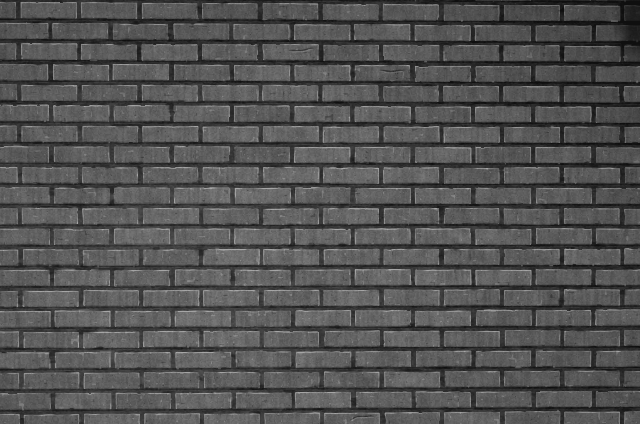
Reproduce this texture procedurally as a Shadertoy shader.

```glsl
float hash(vec2 p) {
    vec3 q = fract(vec3(p.xyx) * 0.1031);
    q += dot(q, q.yzx + 33.33);
    return fract((q.x + q.y) * q.z);
}

float noise(vec2 p) {
    vec2 i = floor(p), f = fract(p);
    f = f * f * (3.0 - 2.0 * f);
    return mix(mix(hash(i), hash(i + vec2(1, 0)), f.x),
               mix(hash(i + vec2(0, 1)), hash(i + vec2(1, 1)), f.x), f.y);
}

float fbm(vec2 p) {
    float sum = 0.0, amp = 0.5;
    for (int i = 0; i < 4; i++) {
        sum += amp * noise(p);
        p = p * 2.03 + 17.1;
        amp *= 0.5;
    }
    return sum / 0.9375;
}

float roundBox(vec2 p, vec2 halfSize, float radius) {
    vec2 q = abs(p) - halfSize + radius;
    return length(max(q, 0.0)) + min(max(q.x, q.y), 0.0) - radius;
}

void mainImage(out vec4 fragColor, in vec2 fragCoord) {
    vec2 uv = fragCoord / iResolution.xy;
    uv.y = 1.0 - uv.y;
    float aa = 20.8 / iResolution.y;

    // Running bond, with courses that tilt slightly across the wall
    float course = uv.y * mix(20.57, 20.9, uv.x) + mix(0.01, -0.16, uv.x);
    float row = floor(course);
    float along = uv.x * 10.6 - 0.306 - 0.055 * uv.y * (1.0 - uv.x);
    along -= 0.525 * mod(row, 2.0);
    vec2 id = vec2(floor(along), row) + 40.0;

    // Lengths below are in course heights
    vec2 wall = vec2(along * 2.965, course) + 60.0;
    vec2 local = (fract(vec2(along, course)) - 0.5) * vec2(2.965, 1.0);
    float tone = hash(id), wear = hash(id + 91.0);

    // Brick outline: small misplacement, tilt and slightly ragged edges
    vec2 p = local - 0.04 * (vec2(hash(id + 13.0), hash(id + 29.0)) - 0.5);
    p.y += p.x * 0.015 * (hash(id + 53.0) - 0.5);
    p += 0.025 * (vec2(noise(wall * 4.0), noise(wall * 4.0 + 31.0)) - 0.5);
    vec2 halfSize = vec2(1.375 + 0.02 * (tone - 0.5), 0.393 + 0.015 * (wear - 0.5));
    float chips = smoothstep(0.74, 0.9, noise(wall * 3.3 + 9.0)) * wear;
    float d = roundBox(p, halfSize, 0.05) + 0.06 * chips;
    float brick = 1.0 - smoothstep(-0.5 * aa, 0.5 * aa, d);

    // Overall light, dimmer at the borders and the upper right
    vec2 away = (uv - vec2(0.42, 0.62)) * vec2(1.0, 0.85);
    float light = 1.05 - 0.5 * dot(away, away);
    light -= 0.1 * smoothstep(0.55, 1.0, uv.x) * smoothstep(0.6, 0.0, uv.y);
    float corner = smoothstep(0.955, 0.99, uv.x + 0.02 * (fbm(wall) - 0.5))
                 * smoothstep(0.17, 0.08, uv.y);

    // Brick face: vertical drag marks, blotches, fine grain, rare pits and bumps
    float face = 0.385 + 0.045 * (tone - 0.5);
    face += 0.06 * (noise(wall * vec2(9.0, 0.9)) - 0.5);
    face += 0.09 * (fbm(wall * vec2(1.3, 2.0)) - 0.5);
    face += 0.07 * (noise(wall * 17.0) - 0.5);
    face -= 0.08 * smoothstep(0.88, 0.98, noise(wall * vec2(6.0, 8.0) + 5.0));
    face += 0.1 * smoothstep(0.87, 0.97, noise(wall * 6.0 + 71.0));

    // Rare crease with a lit lower lip
    float crease = p.y + 0.12 - 0.22 * (noise(vec2(wall.x * 1.8, id.y)) - 0.5);
    float creased = step(0.98, hash(id + 67.0)) * smoothstep(-0.2, 0.1, p.x)
                  * smoothstep(1.2, 0.9, p.x);
    face += creased * (0.12 * exp(-pow((crease - 0.05) / 0.04, 2.0))
                     - 0.18 * exp(-pow(crease / 0.04, 2.0)));

    // Thin bright arris, broken along its length; shaded lower edge
    float rim = smoothstep(-0.085, -0.035, d);
    float top = smoothstep(0.26, 0.36, -p.y);
    float side = smoothstep(1.27, 1.34, abs(p.x));
    float broken = smoothstep(0.3, 0.7, noise(wall * vec2(2.2, 4.0) + 23.0));
    face += rim * (0.03 + 0.2 * broken) * max(top, 0.75 * side);
    face -= 0.06 * rim * smoothstep(0.28, 0.38, p.y) * (1.0 - side);

    // Mortar: shadow beneath each brick, paler at the lower left
    float mortar = 0.12 + 0.15 * fbm(wall * vec2(1.6, 2.6) + 3.0);
    mortar += 0.07 * (noise(wall * 12.0) - 0.5);
    mortar += 0.05 * smoothstep(0.9, 0.2, uv.x) * smoothstep(0.0, 0.6, uv.y);
    mortar -= 0.07 * smoothstep(0.37, 0.42, local.y) * smoothstep(0.5, 0.45, local.y);
    mortar -= 0.05 * smoothstep(0.6, 1.0, uv.x) * smoothstep(0.7, 0.0, uv.y);

    // Pale crumbs on the joints and small dark stains along some edges
    float crumb = smoothstep(0.9, 0.97, noise(wall * 3.4 + 47.0)) * smoothstep(0.1, 0.0, abs(d));
    float stain = smoothstep(0.64, 0.76, fbm(wall * vec2(1.2, 2.6) + 83.0))
                * smoothstep(-0.12, 0.0, d);

    float value = mix(mortar, face, brick) * light;
    value = mix(value, 0.5, 0.65 * crumb);
    value *= (1.0 - 0.3 * stain) * (1.0 - 0.55 * corner);
    fragColor = vec4(vec3(clamp(value, 0.06, 0.65)), 1.0);
}
```
